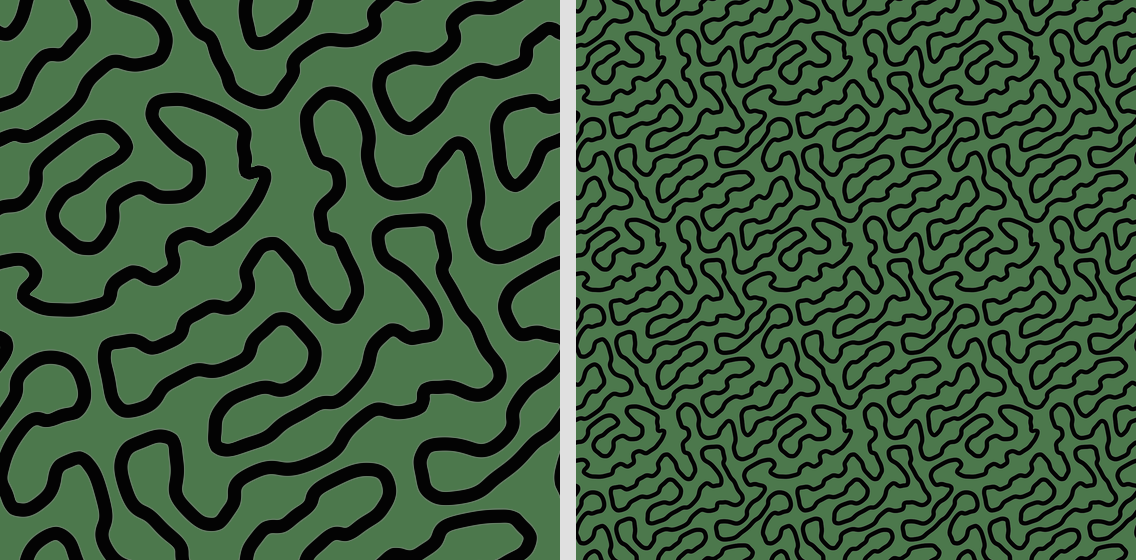
Left, the tile; right, the same tile 3 across and 3 down.
Give the GLSL for this pattern, as a WebGL 2 fragment shader.

```glsl
#version 300 es
precision highp float;
// Black meandering strokes of even width on flat green, as a seamless tile.
// Strokes are zero lines of a checkered wave whose saddles are pushed apart at
// random; a wrapping warp bends them, and Newton steps give the distance.

uniform vec2 u_resolution;
out vec4 fragColor;

const float PI = 3.14159265;

// Integer hash to 0..1
float hash(uvec2 v, uint salt) {
    uint h = v.x * 1664525u + v.y * 22695477u + salt * 747796405u + 12345u;
    h = ((h >> ((h >> 28u) + 4u)) ^ h) * 277803737u;
    h = ((h >> 15u) ^ h) * 2246822519u;
    h ^= h >> 13u;
    return float(h >> 8u) / 16777216.0;
}

// Cell number that repeats with the tile: 68 cells of a tilted square lattice
uvec2 wrapCell(vec2 cell) {
    vec2 steps = vec2(8.0 * cell.x + 2.0 * cell.y, 8.0 * cell.y - 2.0 * cell.x);
    return uvec2(floor(mod(steps + 0.5, 68.0)));
}

float cellSign(vec2 cell) {
    return hash(wrapCell(cell), 5u) < 0.5 ? -1.0 : 1.0;
}

// Sign of the saddle in a cell; a corner cut off on all sides is joined again
float saddleSign(vec2 cell) {
    float own = cellSign(cell);
    float corner = mod(cell.x + cell.y + 0.5, 2.0) < 1.0 ? 1.0 : -1.0;
    float around = own + cellSign(cell - vec2(1.0, 0.0))
                 + cellSign(cell - vec2(0.0, 1.0)) + cellSign(cell - 1.0);
    return around * corner < -3.5 ? corner : own;
}

// Sum of shear waves with whole wave numbers, so it wraps and keeps areas
vec2 warp(vec2 p) {
    vec2 shift = vec2(0.0);
    for (int i = 0; i < 12; i++) {
        float n = float(i);
        vec2 k = round((1.6 + 0.23 * n) * vec2(cos(2.4 * n), sin(2.4 * n)));
        float phase = hash(uvec2(i, 3), 9u);
        shift += vec2(-k.y, k.x) / dot(k, k) * sin(2.0 * PI * (dot(k, p) + phase));
    }
    return p + 0.22 / (2.0 * PI) * shift;
}

// Signed field whose zero lines are the strokes; the bump is smooth at cell edges
float field(vec2 p) {
    vec2 w = warp(p);
    vec2 u = vec2(8.0 * w.x - 2.0 * w.y, 2.0 * w.x + 8.0 * w.y);
    vec2 cell = floor(u);
    vec2 c = cos(PI * u);
    vec2 s = max(1.0 - c * c, 0.0);
    float bump = pow(s.x * s.y + 1e-9, 1.25);
    float push = 0.4 + 0.5 * hash(wrapCell(cell), 2u);
    return c.x * c.y + push * saddleSign(cell) * bump;
}

// Distance to the nearest zero line, by walking down the gradient;
// a walk that stalls on a peak is counted as far away
float strokeDistance(vec2 p) {
    vec2 q = p;
    vec2 e = vec2(0.001, 0.0);
    for (int i = 0; i < 4; i++) {
        float f = field(q);
        vec2 slope = vec2(field(q + e.xy) - f, field(q + e.yx) - f) / e.x;
        vec2 stride = f * slope / (dot(slope, slope) + 0.01);
        q -= stride * min(1.0, 0.03 / (length(stride) + 1e-6));
    }
    return distance(p, q) + 0.1 * abs(field(q));
}

void main() {
    vec2 p = gl_FragCoord.xy / u_resolution;
    float d = strokeDistance(p);
    float soft = max(0.0010, 0.62 / min(u_resolution.x, u_resolution.y));

    // Green ground, thin pale rim, black stroke
    vec3 green = vec3(0.30, 0.47, 0.30);
    vec3 paleRim = vec3(0.40, 0.50, 0.40);
    vec3 black = vec3(0.01);
    vec3 color = mix(paleRim, green, smoothstep(0.0137, 0.0137 + soft, d));
    color = mix(black, color, smoothstep(0.0118 - soft, 0.0118 + soft, d));
    fragColor = vec4(color, 1.0);
}
```
